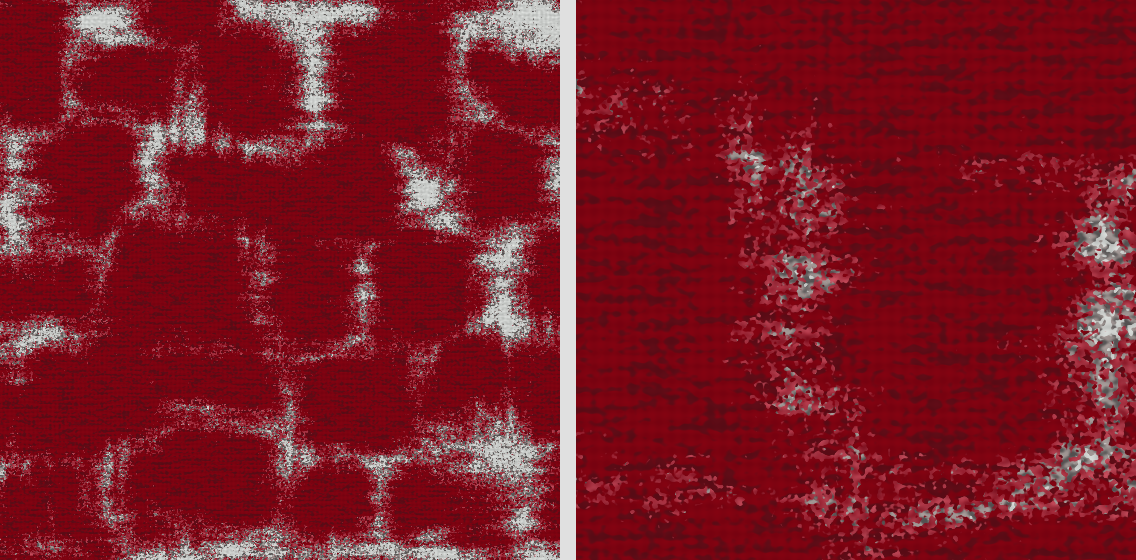
Left: the whole. Right: its middle third, enlarged.
A Shadertoy shader for this texture:

```glsl
// Worn woven cloth: ragged rounded blocks of crimson ink over a pale ground.
// A jittered grid of boxes gives the ink depth; brush streaks and fine grain
// break it up, and rising thresholds print grey, pink and then red.

vec2 hash2(vec2 p) {
    vec3 q = fract(p.xyx * vec3(0.1031, 0.1030, 0.0973));
    q += dot(q, q.yzx + 33.33);
    return fract((q.xx + q.yz) * q.zy);
}

float cornerSlope(vec2 cell, vec2 offset) {
    float angle = 6.2832 * hash2(cell).x;
    return dot(vec2(cos(angle), sin(angle)), offset);
}

// Gradient noise, roughly -1 to 1
float gradientNoise(vec2 p) {
    vec2 i = floor(p), f = fract(p);
    vec2 u = f * f * f * (f * (f * 6.0 - 15.0) + 10.0);
    vec2 e = vec2(1.0, 0.0);
    float low = mix(cornerSlope(i, f), cornerSlope(i + e, f - e), u.x);
    float high = mix(cornerSlope(i + e.yx, f - e.yx), cornerSlope(i + 1.0, f - 1.0), u.x);
    return 1.4 * mix(low, high, u.y);
}

float roundedBox(vec2 p, vec2 halfSize, float radius) {
    vec2 q = abs(p) - halfSize + radius;
    return length(max(q, 0.0)) + min(max(q.x, q.y), 0.0) - radius;
}

// Distance to the nearest block; each row is shifted sideways
float blockDistance(vec2 p) {
    vec2 size = vec2(0.24, 0.19);
    float nearest = 1.0;
    for (int j = -1; j <= 1; j++) {
        float row = floor(p.y / size.y) + float(j);
        float shift = hash2(vec2(row, 71.0)).x;
        float column = floor(p.x / size.x - shift);
        for (int i = -1; i <= 1; i++) {
            vec2 id = vec2(column + float(i), row);
            vec2 jitter = (hash2(id + 17.0) - 0.5) * vec2(0.07, 0.07);
            vec2 center = (id + 0.5 + vec2(shift, 0.0)) * size + jitter;
            vec2 halfSize = mix(vec2(0.075, 0.06), vec2(0.15, 0.11), hash2(id + 43.0));
            nearest = min(nearest, roundedBox(p - center, halfSize, 0.05));
        }
    }
    return nearest;
}

// Ink depth: zero at block edges, positive inside
float inkDepth(vec2 p) {
    vec2 bend = vec2(gradientNoise(p * 2.7 + 4.0), gradientNoise(p * 2.7 + 37.0));
    vec2 warp = vec2(gradientNoise(p * 10.0), gradientNoise(p * 10.0 + 31.0));
    float depth = -blockDistance(p + 0.05 * bend + 0.016 * warp) / 0.032;
    depth = clamp(depth, -1.4, 1.5);
    float patches = gradientNoise(p * 6.0 + 5.0) + 0.6 * gradientNoise(p * 17.0 + 9.0);
    float across = gradientNoise(p * vec2(7.0, 42.0) + 13.0)
                 + 0.5 * gradientNoise(p * vec2(16.0, 95.0) + 29.0);
    float upright = gradientNoise(p * vec2(38.0, 9.0) + 57.0)
                  + 0.5 * gradientNoise(p * vec2(85.0, 20.0) + 63.0);
    float strokes = mix(across, upright, smoothstep(-0.1, 0.4, gradientNoise(p * 4.0 + 23.0)));
    float mottle = gradientNoise(p * 55.0 + 3.0);
    return depth + 0.95 * patches + 0.75 * strokes + 0.4 * mottle;
}

// Speckle of a few threads, squarish and sharp
float speckle(vec2 p) {
    return 0.45 * gradientNoise(p * 121.0) + 0.85 * gradientNoise(p * vec2(203.0, 229.0) + 11.0)
         + 0.6 * gradientNoise(p * vec2(367.0, 391.0) + 5.0);
}

float printed(float ink, float threshold) {
    return smoothstep(-0.15, 0.15, ink - threshold);
}

void mainImage(out vec4 fragColor, in vec2 fragCoord) {
    vec2 uv = fragCoord / iResolution.y;
    float ink = inkDepth(uv) + 0.06;

    // Threads run mostly sideways
    float thread = gradientNoise(uv * vec2(30.0, 171.0) + 7.0);
    float fiber = gradientNoise(uv * vec2(173.0, 241.0) + 19.0);
    float yarn = 0.65 * thread + 0.65 * fiber;

    vec3 pale = vec3(0.79, 0.80, 0.79) + 0.07 * fiber;
    vec3 grey = mix(vec3(0.33, 0.32, 0.32), vec3(0.63, 0.59, 0.58),
                    smoothstep(-0.5, 0.4, fiber));
    vec3 pink = vec3(0.62, 0.17, 0.23) + vec3(0.16, 0.15, 0.15) * yarn;
    vec3 crimson = mix(vec3(0.49, 0.01, 0.065), vec3(0.36, 0.045, 0.085),
                       smoothstep(-0.05, 0.4, yarn));

    // Print from the palest layer to the deepest, each with its own grain
    vec3 color = mix(pale, grey, printed(ink + speckle(uv + 3.7), -1.0));
    color = mix(color, pink, printed(ink + speckle(uv + 1.9), -0.4));
    color = mix(color, crimson, printed(ink + speckle(uv), 0.0));

    // Ribs of the weave
    float ribs = sin(uv.y * 754.0 + 1.5 * thread) * 0.6 + sin(uv.x * 817.0) * 0.4;
    color *= 1.0 + 0.05 * ribs;
    fragColor = vec4(clamp(color, 0.0, 1.0), 1.0);
}
```
